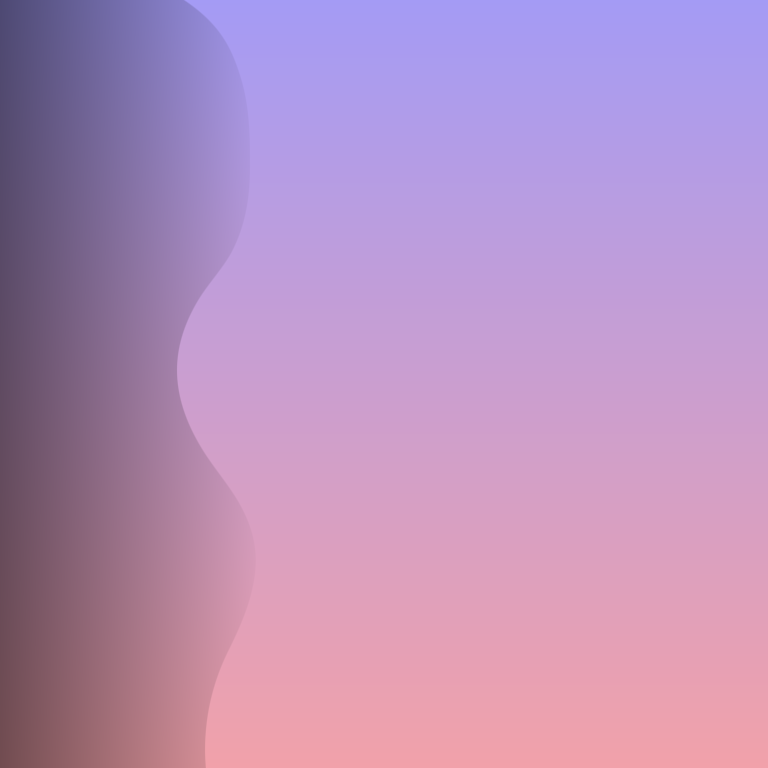
This background is drawn by a Shadertoy shader. Its source:

```glsl
// Soft violet-to-pink vertical gradient with a wavy translucent shadow on the left.

const vec3 SKY_TOP = vec3(0.643, 0.608, 0.960);
const vec3 SKY_BOTTOM = vec3(0.945, 0.632, 0.665);
const float SHADOW_STRENGTH = 0.53;
const float SHADOW_REACH = 0.35;

// Curve knots from bottom to top: height, edge position, slope
const int KNOT_COUNT = 12;
const vec3 KNOTS[KNOT_COUNT] = vec3[KNOT_COUNT](
    vec3(0.000, 0.268, -0.06), vec3(0.023, 0.267, 0.0),
    vec3(0.154, 0.298, 0.50),  vec3(0.271, 0.333, 0.0),
    vec3(0.349, 0.309, -0.60), vec3(0.414, 0.264, -0.62),
    vec3(0.518, 0.2305, 0.0),  vec3(0.609, 0.258, 0.60),
    vec3(0.6745, 0.303, 0.50), vec3(0.785, 0.3255, 0.0),
    vec3(0.902, 0.3125, -0.32), vec3(1.000, 0.2396, -1.50));

// Cubic Hermite curve between two knots
float hermite(vec3 a, vec3 b, float y) {
    float span = b.x - a.x;
    float t = clamp((y - a.x) / span, 0.0, 1.0);
    float s = 1.0 - t;
    return s * s * ((1.0 + 2.0 * t) * a.y + t * span * a.z)
         + t * t * ((1.0 + 2.0 * s) * b.y - s * span * b.z);
}

// Horizontal position of the wavy edge at a given height
float waveEdge(float y) {
    float edge = KNOTS[0].y;
    for (int i = 0; i < KNOT_COUNT - 1; i++) {
        if (y >= KNOTS[i].x) edge = hermite(KNOTS[i], KNOTS[i + 1], y);
    }
    return edge;
}

// Coverage of the area left of the edge, smoothed over about one pixel
float waveMask(vec2 uv) {
    float offset = uv.x - waveEdge(uv.y);
    float blur = max(fwidth(offset), 1e-5);
    return 1.0 - smoothstep(-0.7 * blur, 0.7 * blur, offset);
}

// Shadow opacity, strongest at the left border
float shadowFade(float x, float strength, float reach) {
    return strength * clamp(1.0 - x / reach, 0.0, 1.0);
}

void mainImage(out vec4 fragColor, in vec2 fragCoord) {
    vec2 uv = fragCoord / iResolution.xy;

    // Background gradient
    vec3 color = mix(SKY_BOTTOM, SKY_TOP, uv.y);

    // Wavy shadow
    color *= 1.0 - waveMask(uv) * shadowFade(uv.x, SHADOW_STRENGTH, SHADOW_REACH);

    fragColor = vec4(color, 1.0);
}
```
